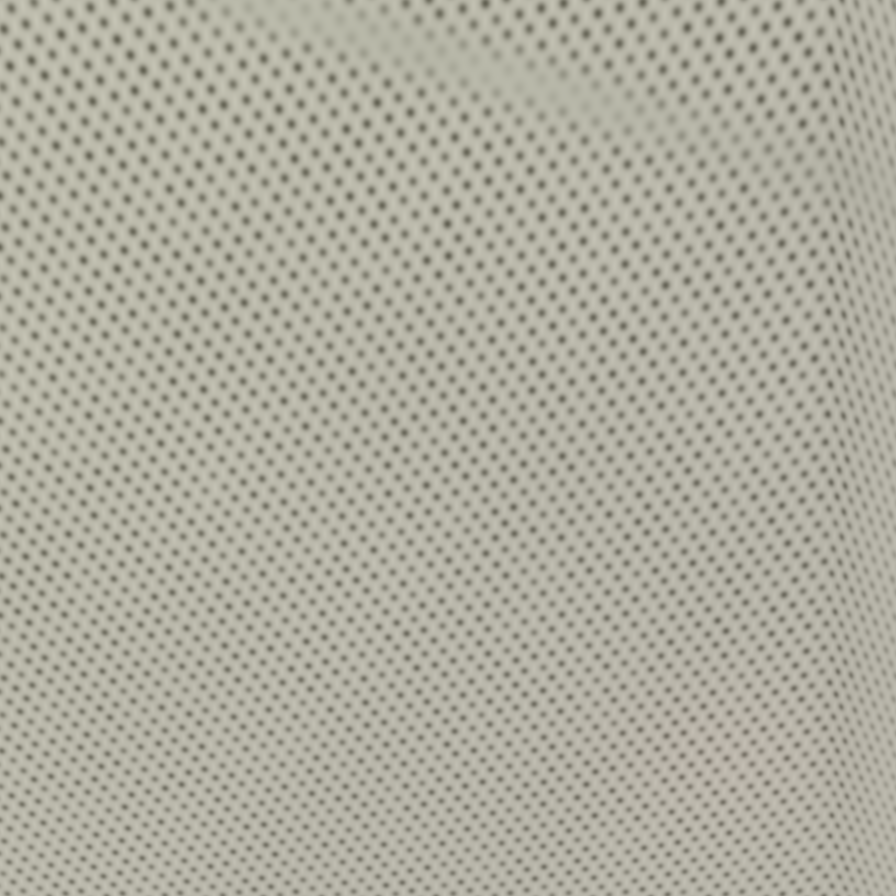
Give the GLSL for this texture, as a Shadertoy shader.

```glsl
// Pale perforated mesh cloth seen at a slant: soft holes on a hexagonal lattice,
// shrinking downward in perspective, blurred along a crease and folded at the right.
// Each hole is a Gaussian pit in lattice space; layered sines and a hash vary it.

#define CLOTH vec3(0.737, 0.732, 0.679)
#define STEP_ACROSS vec2(0.0250, -0.00625)
#define STEP_UP vec2(0.01185, -0.0241)
#define LATTICE_ORIGIN vec2(-0.0985, 0.3768)
#define PERSPECTIVE 0.27
#define PITCH 0.0250
#define HOLE_SHARPNESS 18.5
#define HOLE_DEPTH 0.265
#define HOLE_JITTER 0.07
#define THREAD_GLOW 0.025
#define FOLD_X 0.92

float hash(vec2 p) {
    p = fract(p * vec2(0.1731, 0.2317));
    p += dot(p, p.yx + 17.31);
    return fract(p.x * p.y * 7.13);
}

// Slow, smooth variation in -1..1
float mottle(vec2 p) {
    return (sin(p.x * 9.0 + 2.0 * sin(p.y * 7.0))
          + sin(p.y * 13.0 - p.x * 6.0 + 1.7)
          + sin(p.x * 23.0 + p.y * 17.0)) / 3.0;
}

// Canvas position (y down) to the flat plane of the cloth
vec2 clothPlane(vec2 p) {
    vec2 plane = vec2(p.x - 0.5, p.y) / (1.0 - PERSPECTIVE * p.y);
    float beyond = max(p.x - FOLD_X, 0.0);
    float fold = beyond * beyond / (beyond + 0.02);
    return plane + vec2(0.5, -1.0) * fold;
}

// Diagonal crease near the top where the weave is out of focus
float creaseBlur(vec2 p) {
    float offset = (p.y - 0.30 * (p.x - 0.28)) / 0.036;
    float extent = smoothstep(0.12, 0.30, p.x) * (1.0 - 0.5 * smoothstep(0.62, 0.85, p.x));
    return exp(-offset * offset) * extent;
}

// Returns hole darkness in x and thread brightness in y
vec2 weave(vec2 plane, float blur) {
    mat2 basis = mat2(STEP_ACROSS, STEP_UP);
    vec2 lattice = inverse(basis) * (plane - LATTICE_ORIGIN);
    vec2 cell = floor(lattice);
    float sharpness = mix(HOLE_SHARPNESS, 10.0, blur);
    vec2 result = vec2(0.0);
    for (int j = 0; j <= 1; j++) {
        for (int i = -1; i <= 1; i++) {
            vec2 id = cell + vec2(i, j);
            vec2 jitter = HOLE_JITTER * (vec2(hash(id), hash(id + 41.0)) - 0.5);
            vec2 toHole = basis * (lattice - id) / PITCH;
            vec2 d = toHole - jitter;
            float strength = 0.82 + 0.36 * hash(id + 83.0);
            result.x += strength * exp(-sharpness * dot(d, d * vec2(1.15, 0.85)));

            // Bright upright thread halfway to the next hole
            vec2 t = toHole - 0.5 * STEP_ACROSS / PITCH;
            result.y += exp(-dot(t * t, vec2(90.0, 9.0)));
        }
    }
    return result;
}

void mainImage(out vec4 fragColor, in vec2 fragCoord) {
    vec2 p = fragCoord / iResolution.xy;
    p.y = 1.0 - p.y;

    // Loss of focus from the crease and the right-hand fold
    float crease = creaseBlur(p);
    float folded = smoothstep(FOLD_X, FOLD_X + 0.06, p.x);
    float blur = clamp(crease + 0.6 * folded, 0.0, 1.0);

    // Holes are deepest at the top and shallower in the distance
    vec2 mesh = weave(clothPlane(p), blur);
    float depth = HOLE_DEPTH * mix(1.14, 0.86, p.y);
    depth *= (1.0 - 0.82 * crease) * (1.0 - 0.45 * folded);
    depth *= 1.0 + 0.06 * mottle(p * 1.7);

    // Broad light and tint over the cloth
    vec3 color = CLOTH + 0.006 * mottle(p);
    color += mix(vec3(0.008, 0.008, 0.001), vec3(-0.008, -0.012, -0.006),
                 smoothstep(0.2, 1.5, p.x + p.y));
    color += vec3(-0.014, -0.008, -0.010) * crease;
    float foldShade = (p.x - FOLD_X - 0.02) / 0.025;
    color -= 0.016 * exp(-foldShade * foldShade);
    vec2 blush = (p - vec2(0.80, 0.84)) / vec2(0.14, 0.09);
    color += vec3(0.008, -0.005, -0.001) * exp(-dot(blush, blush));

    color += THREAD_GLOW * mesh.y * (1.0 - blur);
    color -= depth * mesh.x;
    fragColor = vec4(clamp(color, 0.0, 1.0), 1.0);
}
```
